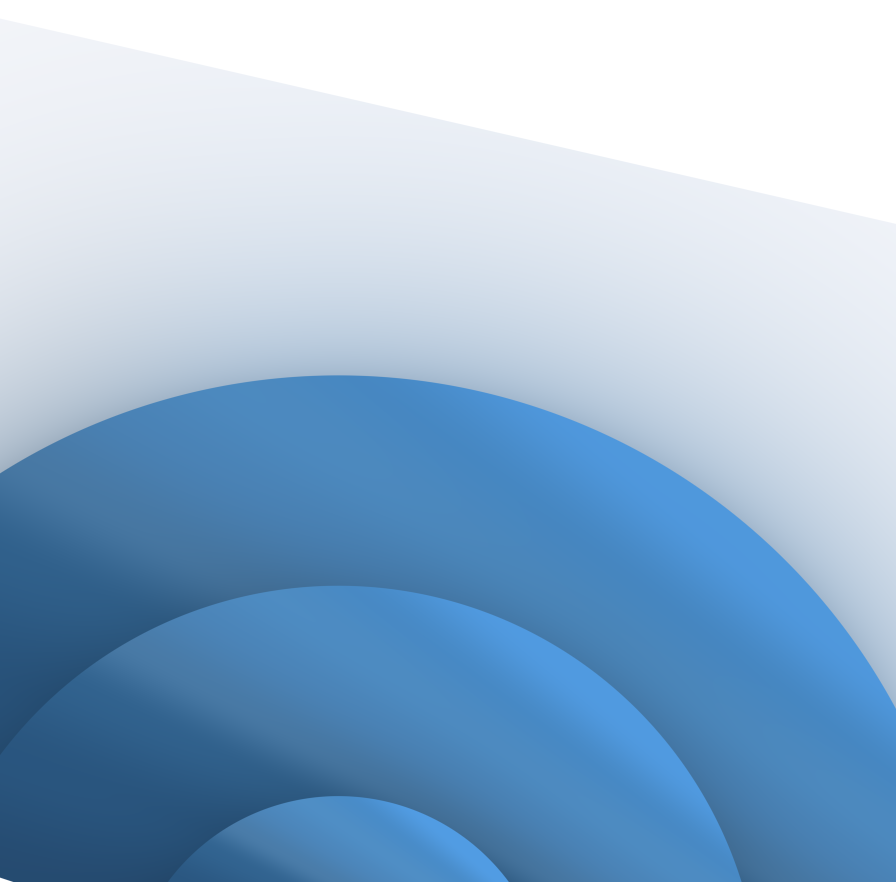
Give the GLSL for this background, as a Shadertoy shader.

```glsl
// Three concentric blue discs rise from the lower edge over a pale, slanted sheet.
// Each disc repeats one fan-shaped metallic gradient, scaled to its own radius;
// soft shadows fall off with distance from each rim.

// Coverage of the region where the signed distance is negative.
float cover(float dist) {
    float pixel = 1.0 / iResolution.y;
    return 1.0 - smoothstep(-0.7 * pixel, 0.7 * pixel, dist);
}

// Metallic sheen: bands spread out from a point right of and below the disc.
vec3 discColor(vec2 q) {
    float t = (q.y + 0.62) / max(2.2 - q.x, 0.1);
    vec3 color = vec3(0.145, 0.29, 0.435);
    color = mix(color, vec3(0.16, 0.33, 0.49), smoothstep(0.31, 0.41, t));
    color = mix(color, vec3(0.19, 0.38, 0.55), smoothstep(0.41, 0.50, t));
    color = mix(color, vec3(0.28, 0.47, 0.64), smoothstep(0.49, 0.55, t));
    color = mix(color, vec3(0.29, 0.51, 0.71), smoothstep(0.54, 0.62, t));
    color = mix(color, vec3(0.30, 0.54, 0.75), smoothstep(0.60, 0.68, t));
    color = mix(color, vec3(0.275, 0.53, 0.76), smoothstep(0.68, 0.76, t));
    return mix(color, vec3(0.31, 0.595, 0.865), smoothstep(0.74, 0.85, t));
}

// Pale sheet, darkening toward the rim of the largest disc.
vec3 sheetColor(vec2 p, float rimDist) {
    float d = max(rimDist, 0.0);
    float shade = exp(-d / 0.16);
    vec3 color = vec3(0.965, 0.97, 0.985) - vec3(0.29, 0.21, 0.14) * shade;
    color -= vec3(0.01, 0.03, 0.05) * shade * smoothstep(0.35, 0.0, p.x);
    return color - 0.04 * exp(-d / 0.02);
}

void mainImage(out vec4 fragColor, in vec2 fragCoord) {
    vec2 p = fragCoord / iResolution.y;
    vec2 fromCenter = p - vec2(0.3836, -0.1432);
    float r = length(fromCenter);

    // Sheet below the slanted top edge
    float slant = (p.y - 0.979 + 0.2292 * p.x) / length(vec2(1.0, 0.2292));
    vec3 color = mix(vec3(1.0), sheetColor(p, r - 0.7176), cover(slant));

    // Discs, largest first, the inner ones casting a shadow outward
    for (int i = 0; i < 3; i++) {
        float radius = 0.7176 - 0.2385 * float(i);
        float dist = r - radius;
        if (i > 0) color *= 1.0 - 0.10 * exp(-max(dist, 0.0) / 0.05);
        vec3 disc = discColor(fromCenter / radius) * (1.0 + 0.015 * float(i));
        color = mix(color, disc, cover(dist));
    }

    // Small white wedge in the lower left corner
    float wedge = (p.y - 0.005 + 0.33 * p.x) / length(vec2(1.0, 0.33));
    color = mix(color, vec3(1.0), cover(wedge));

    fragColor = vec4(color, 1.0);
}
```
